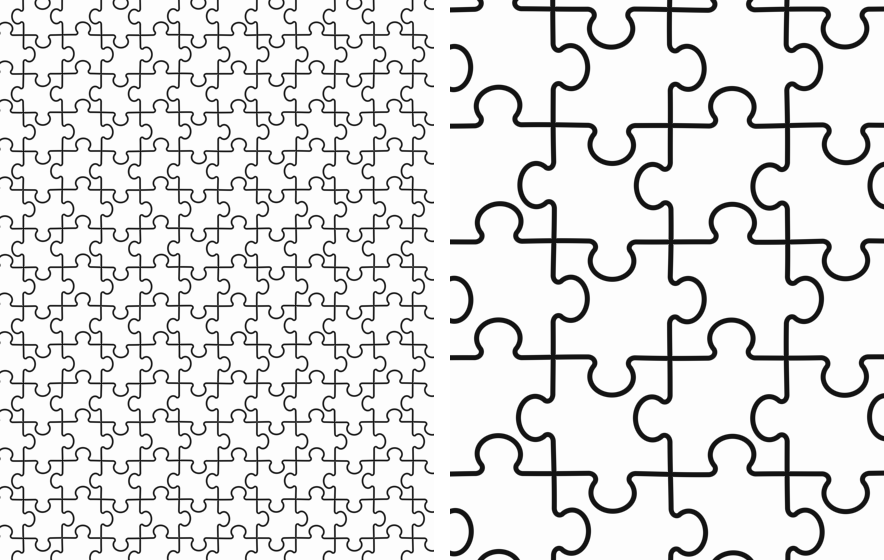
Left: the whole. Right: its middle third, enlarged.
Give the GLSL for this pattern, as a Shadertoy shader.

```glsl
#define PIECES vec2(11.144, 14.469)  // repeats across and down
#define ORIGIN vec2(0.600, 0.565)    // first grid crossing, in pieces
#define LINE_HALF 0.0215             // half line width, in pieces
#define HEAD_R 0.155                 // knob head radius
#define HEAD_Y 0.165                 // knob head height above the edge
#define FILLET 0.050                 // radius joining edge and head
#define KNOB_FLAT vec2(1.20, 1.02)   // stretch of knobs on level edges
#define KNOB_UPRIGHT vec2(1.20, 0.92)// stretch of knobs on upright edges
#define WOBBLE 0.005
#define INK vec3(0.075)
#define PAPER vec3(0.992)

// Distance to a stretched circular arc, corrected for the stretch
float arcDistance(vec2 offset, float radius, vec2 stretch) {
    float len = max(length(offset), 1e-4);
    return abs(len - radius) / length(offset / (len * stretch));
}

// Distance to an edge along x whose knob points towards +y
float edgeDistance(vec2 p, vec2 stretch) {
    vec2 q = vec2(abs(p.x), p.y) / stretch;
    vec2 head = vec2(0.0, HEAD_Y);
    float reach = HEAD_R + FILLET;
    float drop = FILLET - HEAD_Y;
    vec2 fillet = vec2(sqrt(reach * reach - drop * drop), FILLET);

    // The head and fillet meet on the line between their centres
    vec2 axis = fillet - head;
    vec2 toHead = q - head;
    float side = axis.x * toHead.y - axis.y * toHead.x;

    float d = 1.0;
    if (q.x >= fillet.x) d = abs(p.y);
    if (side > 0.0) d = min(d, arcDistance(toHead, HEAD_R, stretch));
    else if (q.x < fillet.x) d = min(d, arcDistance(q - fillet, FILLET, stretch));
    return d;
}

// Edges running along x; the knob direction alternates by column
float edgeFamily(vec2 p, vec2 stretch, float parity, float shift) {
    float odd = mod(floor(p.x) + parity, 2.0);
    float direction = 1.0 - 2.0 * odd;
    float along = fract(p.x) - 0.5 - shift * (1.0 - parity + (2.0 * parity - 1.0) * (1.0 - odd));
    float across = fract(direction * p.y + 0.3) - 0.3;
    return edgeDistance(vec2(along, across), stretch);
}

// Slight hand-cut unevenness from layered sines
vec2 unevenness(vec2 p) {
    return WOBBLE * (sin(p.yx * 2.3 + vec2(0.4, 1.7)) + 0.6 * sin(p.yx * 5.1 + p * 1.3));
}

void mainImage(out vec4 fragColor, in vec2 fragCoord) {
    vec2 p = fragCoord / iResolution.xy * PIECES - ORIGIN;
    p += unevenness(p);

    float level = edgeFamily(p, KNOB_FLAT, 1.0, 0.03);
    float upright = edgeFamily(p.yx, KNOB_UPRIGHT, 0.0, -0.02);
    float d = min(level, upright);

    float soft = 0.8 * PIECES.y / iResolution.y;
    float ink = 1.0 - smoothstep(LINE_HALF - soft, LINE_HALF + soft, d);
    fragColor = vec4(mix(PAPER, INK, ink), 1.0);
}
```
